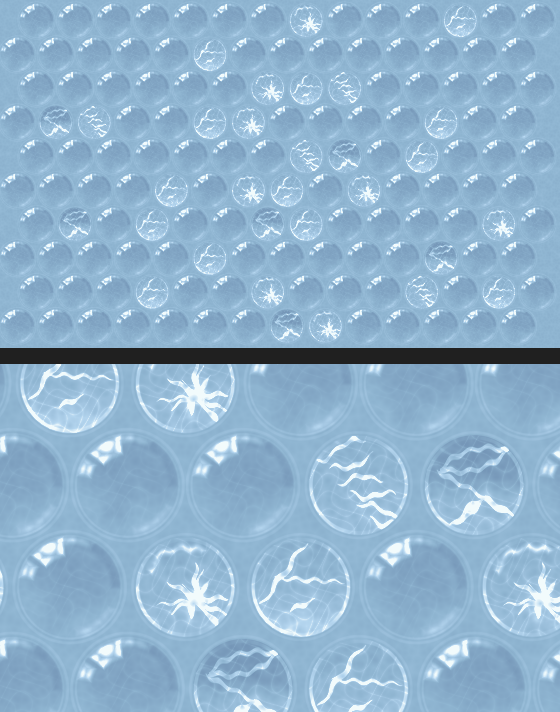
Top: the whole. Bottom: its middle third, enlarged.
A WebGL 2 fragment shader for this pattern:

```glsl
#version 300 es
precision highp float;
uniform vec2 u_resolution;
out vec4 outColor;

#define GRID vec2(14.0, 10.0)
#define PITCH vec2(0.1107, 0.0976)
#define FIRST vec2(0.105, 0.941)
#define RADIUS 0.0515
#define POPPED 0.32
#define MOTTLE 0.9
#define SHADE vec3(0.51, 0.65, 0.77)
#define FILM vec3(0.56, 0.71, 0.82)
#define LIGHT vec3(0.62, 0.76, 0.87)
#define PALE vec3(0.71, 0.84, 0.94)
#define GLINT vec3(0.95, 0.985, 0.99)

float hash(vec2 p) { return fract(sin(dot(p, vec2(127.1, 311.7))) * 43758.5); }

// Distance to the nearest jittered cell point
float cellular(vec2 p) {
  float nearest = 2.0;
  for (int i = 0; i < 9; i++) {
    vec2 c = floor(p) + vec2(i % 3 - 1, i / 3 - 1);
    nearest = min(nearest, length(c + vec2(hash(c), hash(c + 57.0)) - p));
  }
  return nearest;
}

// Tone 0 is shaded plastic, 4 is a full reflection
vec3 ramp(float t) {
  vec3 c = mix(SHADE, FILM, clamp(t, -1.0, 1.0));
  c = mix(c, LIGHT, clamp(t - 1.0, 0.0, 1.0));
  c = mix(c, PALE, clamp(t - 2.0, 0.0, 1.0));
  return mix(c, GLINT, clamp(t - 3.0, 0.0, 1.0));
}

float stroke(float d, float width, float edge) {
  return 1.0 - smoothstep(width - edge, width + edge, d);
}

// Line pointed at both ends, with a faint glow
float crease(vec2 p, vec2 a, vec2 b, float width, float edge) {
  vec2 ab = b - a;
  float h = clamp(dot(p - a, ab) / dot(ab, ab), 0.0, 1.0);
  float d = length(p - a - ab * h);
  return stroke(d, width * (0.2 + 3.2 * h * (1.0 - h)), edge) + 0.2 * exp(-d * 12.0);
}

// Soft patch in polar coordinates (angle, radius)
float patchAt(vec2 p, vec2 polar, vec2 size) {
  vec2 d = abs(vec2(atan(p.y, p.x), length(p)) - polar) - size;
  return 1.0 - smoothstep(-0.04, 0.09, max(d.x, d.y));
}

// Thin crinkles from folded sines
float crinkle(vec2 p) {
  float a = sin(8.0 * p.x + 5.0 * p.y + 2.0 * sin(5.0 * p.y - 2.0 * p.x));
  float b = sin(6.0 * p.x - 9.0 * p.y + 2.0 * sin(6.0 * p.x + 1.0));
  return pow(1.0 - abs(a), 4.0) + pow(1.0 - abs(b), 4.0);
}

float fullBubble(vec2 p, float edge) {
  float r = length(p), chip = 1.3 - cellular(p * 5.0 + 3.0);
  vec2 low = p - vec2(0.35, -0.66), side = p + vec2(0.62, 0.3);
  float t = 0.7 * smoothstep(0.5, 1.0, r) - 0.2 * p.y - 0.1;
  t += 0.9 * exp(-5.0 * dot(low, low)) + 0.6 * exp(-6.0 * dot(side, side));
  t -= 0.9 * patchAt(p, vec2(0.7, 0.86), vec2(0.7, 0.06));
  t += 0.5 * crinkle(p) * (1.0 - 0.8 * r);
  // Window reflections
  t += 5.2 * chip * patchAt(p, vec2(2.08, 0.75), vec2(0.32, 0.13));
  t += 4.2 * chip * patchAt(p, vec2(2.76, 0.82), vec2(0.14, 0.08));
  t += 2.4 * chip * patchAt(p, vec2(1.45, 0.87), vec2(0.35, 0.03));
  t += 1.2 * chip * patchAt(p, vec2(-0.95, 0.86), vec2(0.45, 0.03));
  return t + 0.7 * stroke(abs(r - 0.96), 0.02, edge);
}

float poppedBubble(vec2 p, float kind, float edge) {
  float r = length(p), chip = cellular(p * 4.0 + 9.0), fold = 0.0, t = 1.2 - 0.6 * p.y;
  vec2 q = p + 0.035 * sin(p.yx * vec2(13.0, 17.0)), hub = vec2(0.2, -0.25);
  if (kind < 0.36) { // Burst with rays
    for (float i = 0.0; i < 13.0; i++) {
      float a = i * 0.483 + 0.6 * hash(vec2(i, 3.0));
      vec2 ray = vec2(cos(a), sin(a)) * (0.3 + 0.5 * hash(vec2(i, 8.0)));
      fold += crease(q, hub, hub + ray, 0.02 + 0.04 * hash(vec2(i, 5.0)), edge);
    }
    fold += patchAt(q, vec2(1.9, 0.78), vec2(0.8, 0.03));
  } else if (kind < 0.65) { // Long creases over a milky base
    fold = crease(q, vec2(0.1, 0.88), vec2(-0.78, -0.35), 0.06, edge);
    fold += 0.8 * crease(q, vec2(-0.5, 0.18), vec2(0.88, 0.1), 0.04, edge);
    fold += crease(q, vec2(0.25, -0.26), vec2(-0.2, -0.47), 0.05, edge);
    t += 1.1 * smoothstep(0.0, 0.9, -p.y);
  } else if (kind < 0.82) { // Wavy wrinkles
    for (float i = 0.0; i < 7.0; i++) {
      vec2 a = vec2(-0.8 + 0.2 * i, 0.5 - 0.22 * i);
      vec2 b = a + vec2(0.9, 0.45 - 0.17 * i);
      fold += crease(q + vec2(0.0, 0.07 * sin(7.0 * p.x + 2.3 * i)), a, b, 0.05, edge);
    }
  } else { // Almond flap over a crossed fold
    vec2 f = q - vec2(0.0, 0.5 + 0.25 * q.x);
    float lens = abs(f.y) - 0.2 * (1.0 - f.x * f.x * 2.2);
    fold = stroke(abs(lens), 0.05, edge) * step(abs(f.x), 0.7);
    fold += crease(q, hub, vec2(-0.75, 0.3), 0.05, edge);
    fold += crease(q, hub, vec2(-0.45, -0.8), 0.09, edge);
    fold += crease(q, hub, vec2(0.75, -0.6), 0.08, edge);
    t -= 1.5 * smoothstep(-0.3, 0.2, p.y);
  }
  float rim = stroke(abs(r - 0.94), 0.035, edge);
  t += 0.8 * crinkle(p + kind) + 0.9 * (chip - 0.45);
  t += 2.9 * min(fold, 1.0) * (0.65 + 0.7 * chip);
  return t + rim * (1.2 + 0.9 * sin(2.0 * atan(p.y, p.x) + 1.0));
}

void main() {
  vec2 uv = gl_FragCoord.xy / u_resolution.y, p = vec2(9.0), id = vec2(0.0);
  float edge = 0.9 / (u_resolution.y * RADIUS);
  // Nearest bubble in the staggered rows
  for (float j = -1.0; j <= 1.0; j++) {
    float row = clamp(floor((FIRST.y - uv.y) / PITCH.y + 0.5) + j, 0.0, GRID.y - 1.0);
    float start = FIRST.x - 0.5 * PITCH.x * mod(row, 2.0);
    float col = clamp(floor((uv.x - start) / PITCH.x + 0.5), 0.0, GRID.x - 1.0);
    vec2 q = (uv - vec2(start + col * PITCH.x, FIRST.y - row * PITCH.y)) / RADIUS;
    if (length(q) < length(p)) { p = q; id = vec2(col, row); }
  }
  // Popping is likelier towards the middle; a popped disc is slightly smaller
  float chance = POPPED * (1.5 - length((id - vec2(5.5, 4.5)) / vec2(8.0, 5.0)));
  bool popped = hash(id + 17.0) < chance;
  if (popped) p *= 1.06;
  // Mottled flat film with a pale halo round each bubble
  float grain = 0.5 * cellular(uv * 45.0) + 0.5 * cellular(uv * 130.0) - 0.46;
  float tone = 1.0 + 0.6 * stroke(abs(length(p) - 1.04), 0.025, edge);
  float bubble = popped ? poppedBubble(p, hash(id + 29.0), edge) : fullBubble(p, edge);
  tone = mix(tone, bubble, stroke(length(p), 0.985, edge));
  outColor = vec4(ramp(tone + MOTTLE * grain), 1.0);
}
```
